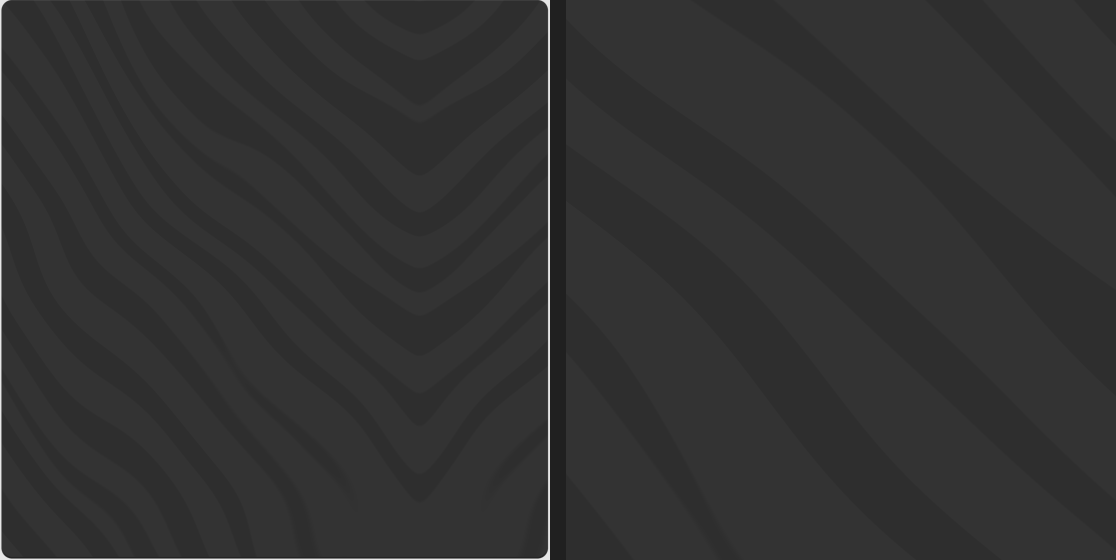
Left, the full canvas; right, a detail of the centre.
Reproduce this pattern procedurally as a WebGL 1 fragment shader.

```glsl
precision highp float;
// Dark zebra-hide stripes mirrored about a spine, on a rounded card.

uniform vec2 u_resolution;

const float TAU = 6.2831853;
const vec3 HIDE_COLOR = vec3(0.200);
const vec3 STRIPE_COLOR = vec3(0.181);
const vec3 RIM_COLOR = vec3(0.14);
const vec3 PAGE_COLOR = vec3(0.90);

float hash(vec2 cell) {
  return fract(sin(dot(cell, vec2(127.1, 311.7))) * 43758.5453);
}

// Smooth value noise in 0..1
float noise(vec2 p) {
  vec2 cell = floor(p);
  vec2 f = fract(p);
  f = f * f * f * (f * (f * 6.0 - 15.0) + 10.0);
  float low = mix(hash(cell), hash(cell + vec2(1.0, 0.0)), f.x);
  float high = mix(hash(cell + vec2(0.0, 1.0)), hash(cell + vec2(1.0, 1.0)), f.x);
  return mix(low, high, f.y);
}

// Signed distance to a box with rounded corners
float roundedBox(vec2 p, vec2 halfSize, float radius) {
  vec2 q = abs(p) - halfSize + radius;
  return length(max(q, 0.0)) + min(max(q.x, q.y), 0.0) - radius;
}

// Coordinates along (x) and across (y) the stripes, mirrored at the spine
vec2 hideFlow(vec2 p, float spineX) {
  float d = p.x - spineX;
  float side = sqrt(d * d + 0.0002) - 0.014;
  float bend = 0.11 * (noise(vec2(side, p.y) * 4.0 + 7.3) - 0.5);
  return vec2(side, p.y - side * (0.85 + 0.45 * side) + bend);
}

// Positive inside the stripes; stretched noise tapers, splits and joins them
float stripeField(vec2 flow, float frequency) {
  float drift = 2.6 * noise(vec2(flow.x * 4.0, flow.y * 5.0) + 3.1);
  float wave = sin(TAU * frequency * flow.y + drift);
  float taper = noise(vec2(flow.x * 5.0 + flow.y * 3.0, flow.y * 14.0) + 21.7) - 0.5;
  return 0.5 * wave + 1.15 * taper - 0.04;
}

void main() {
  vec2 p = gl_FragCoord.xy / u_resolution.y;
  float aspect = u_resolution.x / u_resolution.y;
  float pixel = 1.0 / u_resolution.y;

  // Striped hide
  float field = stripeField(hideFlow(p, 0.763 * aspect), 8.2);
  float edge = 36.0 * pixel;
  vec3 color = mix(HIDE_COLOR, STRIPE_COLOR, smoothstep(-edge, edge, field));

  // Card with a thin dark rim at its foot
  vec2 lowCorner = vec2(0.0026, 0.0026);
  vec2 highCorner = vec2(aspect - 0.0035, 1.0);
  vec2 center = 0.5 * (lowCorner + highCorner);
  float card = roundedBox(p - center, 0.5 * (highCorner - lowCorner), 0.019);
  float rim = smoothstep(-0.004, -0.002, card) * (1.0 - smoothstep(0.004, 0.02, p.y));
  color = mix(color, RIM_COLOR, rim);
  color = mix(color, PAGE_COLOR, smoothstep(-0.75 * pixel, 0.75 * pixel, card));

  gl_FragColor = vec4(color, 1.0);
}
```
